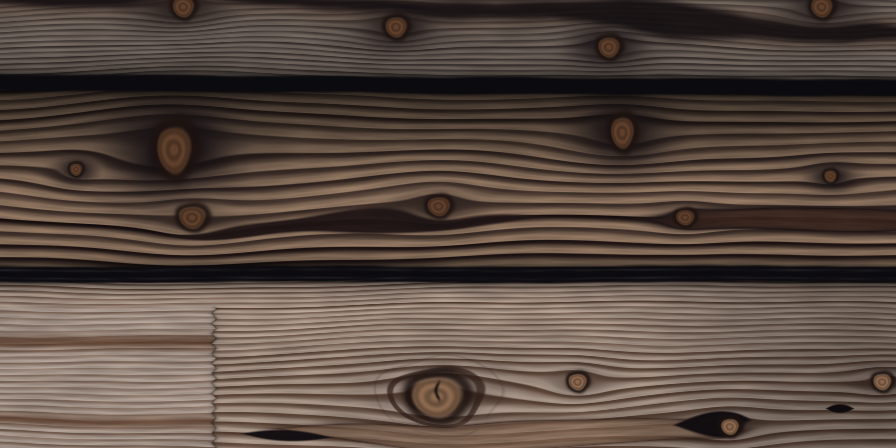
Write a WebGL 1 fragment shader that draws this texture.

```glsl
precision highp float;
// Three scorched pine planks split by two black gaps, with a finger joint low on the left.
// Growth lines are level sets of a height field that knots push apart; lenses of dark
// heartwood follow the same field, and stretched cellular noise adds fibre and soot.
uniform vec2 u_resolution;

// Knot layers gathered before the wood is coloured
float bend = 0., core = 0., rim = 0., scorch = 0., rings = 0.;

vec2 hash2(vec2 p) {
  return fract(sin(vec2(dot(p, vec2(127.1, 311.7)), dot(p, vec2(269.5, 183.3)))) * 43758.5);
}

// Distance to the nearest scattered point
float cells(vec2 p) {
  float nearest = 2.;
  for (int j = -1; j <= 1; j++)
    for (int i = -1; i <= 1; i++) {
      vec2 cell = floor(p) + vec2(i, j);
      nearest = min(nearest, length(cell + hash2(cell) - p));
    }
  return nearest;
}

float bell(float d, float width) {
  d /= width;
  return exp(-d * d);
}

void knot(vec2 d, vec2 radius, float burn) {
  float reach = radius.y * radius.y * 2.2;
  bend += d.y * reach / (d.x * d.x * .25 + d.y * d.y + reach);
  vec2 q = d / radius;
  float e = length(q) + .06 * sin(3. * q.x + 2. * q.y);
  float inside = 1. - smoothstep(.75, 1., e);
  core = max(core, inside);
  rings += inside * sin(e * 15.);
  rim = max(rim, bell(e - 1.05, .27));
  scorch = max(scorch, burn * bell(length(q * vec2(.3, .48)), 1.));
}

// Signed height above a long lens with pointed ends
float lens(float x, float y, float halfLength, float halfHeight) {
  x /= halfLength;
  return abs(y) - halfHeight * (1. - x * x);
}

// Slow darkening toward a sharp late-wood edge, varied from line to line
float growthLine(float phase, float density) {
  float s = fract(phase), soft = clamp(density / u_resolution.y, .12, .45);
  float weight = .55 + .45 * hash2(vec2(floor(phase), 4.)).x;
  return weight * smoothstep(.2, .85, s) * (1. - smoothstep(1. - soft, 1., s));
}

void main() {
  vec2 p = gl_FragCoord.xy / u_resolution.y;
  float px = 1. / u_resolution.y, x = p.x, y = p.y;

  // Rows of knots, and one large knot in the lowest plank
  for (int i = 0; i < 4; i++) {
    float k = float(i), odd = mod(k, 2.);
    knot(p - vec2(.43 + .55 * k, .515 + .025 * odd), vec2(.032, .027) * (1. - .15 * k), .25);
    knot(p - vec2(.39 + k, .667 + .038 * k), vec2(.042, .058) / (1. + .5 * k), .95);
    knot(p - vec2(.17 + 1.684 * k, .622 - .015 * k), vec2(.015), .85);
    knot(p - vec2(1.29 + .34 * k, .148 - .1 * odd), vec2(.022, .02), .2);
    knot(p - vec2(.41 + .475 * k, .985 - .045 * mod(k, 3.)), vec2(.026, .025), .7);
  }
  vec2 big = p - vec2(.977, .115);
  knot(big, vec2(.062, .05), .15);

  // Bent height field and fine wear
  float v = y - bend + .004 * sin(x * 5. + y * 9.) + .002 * sin(x * 13. - y * 23.);
  float fibre = cells(vec2(x * 9., v * 150.));
  float blotch = cells(vec2(x * 3., v * 9.) + .2 * sin(p.yx * 25.));
  vec3 soot = vec3(.08, .06, .07), wood;

  if (y > .812) {
    // Grey weathered plank with a charred seam
    wood = mix(vec3(.42, .38, .35), vec3(.19, .16, .15), growthLine((v - .81) * 88., 88.));
    float seam = v - .972 + .037 * x + .006 * sin(x * 9.);
    float width = .007 + .006 * sin(x * 11.) * sin(x * 4.) + .022 * bell(x - 1.47, .24);
    float burnt = 1. - smoothstep(width, width + .022, abs(seam) + .012 * blotch);
    wood = mix(wood, vec3(.3, .2, .14), .45 * bell(seam, .033));
    wood = mix(wood, soot, .9 * burnt);
  } else if (y > .388) {
    // Strongly burnt plank, darkest along its upper edge
    float u = v - .39;
    float line = growthLine(u * (32. + 24. * u), 32. + 48. * u);
    wood = mix(vec3(.55, .45, .37), vec3(.12, .08, .075), line * 1.1);
    wood *= 1. - .42 * smoothstep(.6, .8, y + .06 * blotch);
    float heart = lens(x - .79, v - .526, .41, .017 + .004 * sin(x * 17.));
    float flame = lens(x - 1.84, v - .526, .4, .024);
    wood = mix(wood, vec3(.12, .08, .08), .95 - .95 * smoothstep(-.002, .003 + px, heart));
    wood = mix(wood, vec3(.22, .14, .11), .9 - .9 * smoothstep(-.002, .003 + px, flame));
    wood = mix(wood, soot, .8 * exp(-abs(flame) / .004));
  } else {
    // Pale plank: fine lines above, broad arches around the large knot
    float u = .388 - v;
    float line = growthLine(-u * (85. - 58. * u), 85. - 116. * u);
    wood = mix(vec3(.65, .58, .53), vec3(.31, .22, .17), line);
    float arch = lens(x - 1.14, v - .083, .52, .032);
    wood = mix(wood, vec3(.5, .39, .31), .7 - .7 * smoothstep(-.003, .003, arch));
    float e = length(big / vec2(.135, .085)) + .07 * sin(big.x * 25. + big.y * 40.);
    float swirl = smoothstep(.1, .9, sin(e * 19.)) * (1. - smoothstep(.9, 1.1, e));
    wood = mix(wood, vec3(.2, .13, .1), .75 * max(swirl, exp(-abs(arch) / .004)));
    float tips = min(lens(x - .64, v - .07, .09, .009), lens(x - 1.59, v - .09, .08, .011));
    tips = min(tips, lens(x - 1.875, y - .088, .028, .008));
    wood = mix(wood, soot, 1. - smoothstep(-.001, .002 + px, tips));

    // Separate straight-grained board behind a toothed joint
    float edge = .473 + .02 * abs(fract(y * 45.) - .5) - x;
    float below = 1. - smoothstep(.312, .318, y);
    vec3 board = mix(vec3(.65, .59, .55), vec3(.43, .34, .29), growthLine(v * 72., 72.));
    board = mix(board, vec3(.34, .22, .15), .75 * max(bell(y - .237, .014), bell(v - .092, .011)));
    wood = mix(wood, board, below * smoothstep(-px, px, edge));
    wood *= 1. - .4 * below * exp(-abs(edge) / .004);
    wood *= 1. - .28 * smoothstep(1.2, 2., x);
  }

  // Fibre, uneven tone and knots
  wood *= .86 + .2 * fibre + .1 * blotch;
  wood = mix(wood, soot, clamp(scorch * (1.25 - .5 * blotch), 0., .95));
  wood = mix(wood, vec3(.11, .07, .06), .85 * rim);
  vec3 heartwood = mix(vec3(.48, .36, .27), vec3(.33, .22, .15), step(.388, y));
  wood = mix(wood, heartwood * (1. + .14 * rings), core);
  float crack = bell(big.x + .004 * sin(big.y * 120.), .004);
  wood *= 1. - .75 * crack * (1. - smoothstep(.012, .03, abs(big.y - .012)));

  // Gaps with soft shadow and a faint lit lip
  float lower = abs(y - .388 + .0015 * sin(x * 7.));
  float gap = min(abs(y - .816 + .006 * x + .001 * sin(x * 15.)), lower);
  wood *= 1. - .6 * exp(-max(gap - .016, 0.) / .012);
  vec3 pit = vec3(.045, .04, .055) + .09 * fibre * bell(lower - .009, .003);
  wood = mix(pit, wood, smoothstep(.015, .02 + px, gap + .003 * fibre));
  gl_FragColor = vec4(wood, 1.);
}
```
